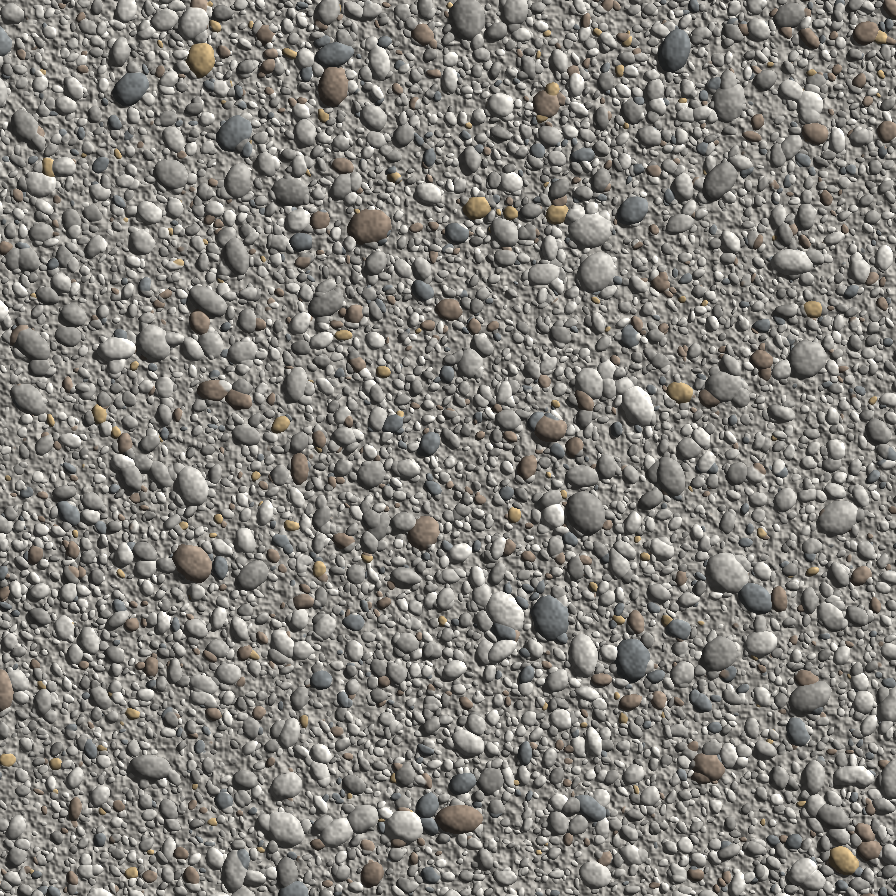
Write a Shadertoy shader that draws this texture.

```glsl
// Exposed aggregate concrete: rounded pebbles of four sizes set in rough mortar.
// One pass over jittered grids of domed ellipses gathers colour, height, slope
// and the height of shadow cast by a low sun from the upper right.

const vec3 SUN = vec3(0.62, 0.55, 0.56);
const vec3 MORTAR = vec3(0.635, 0.622, 0.596);
const float AMBIENT = 0.27;
const float SUN_GAIN = 1.10;
const float SHADOW_SHIFT = 0.40;

struct Surface {
    vec3 colour;
    float height;
    vec2 slope;
    float shadowTop;
};

float hash1(vec2 p) {
    vec3 q = fract(p.xyx * 0.1031);
    q += dot(q, q.yzx + 33.33);
    return fract((q.x + q.y) * q.z);
}

vec3 hash3(vec2 p) {
    vec3 q = fract(p.xyx * vec3(0.1031, 0.1030, 0.0973));
    q += dot(q, q.yxz + 33.33);
    return fract((q.xxy + q.yzz) * q.zyx);
}

// Value noise in x, its derivatives in yz.
vec3 noise(vec2 p) {
    vec2 cell = floor(p);
    vec2 f = p - cell;
    vec2 w = f * f * (3.0 - 2.0 * f);
    vec2 dw = 6.0 * f * (1.0 - f);
    float a = hash1(cell);
    float b = hash1(cell + vec2(1, 0)) - a;
    float c = hash1(cell + vec2(0, 1)) - a;
    float d = hash1(cell + vec2(1, 1)) - a - b - c;
    return vec3(a + b * w.x + c * w.y + d * w.x * w.y,
                dw * (vec2(b, c) + d * w.yx));
}

// Mostly warm greys, with some brown, slate and ochre stones.
vec3 stoneColour(float tone, float kind) {
    vec3 colour = mix(0.50, 0.79, tone) * vec3(1.015, 1.0, 0.965);
    if (kind > 0.975) return mix(colour, vec3(0.67, 0.57, 0.40), 0.85);
    if (kind > 0.90) return mix(colour, vec3(0.50, 0.43, 0.37), 0.80);
    if (kind > 0.82) return mix(colour, vec3(0.41, 0.43, 0.44), 0.85);
    return colour;
}

// Flat-topped dome over the unit disc.
float dome(vec2 u) {
    float rim = length(u);
    return sqrt(max(1.0 - rim * rim * rim, 0.0));
}

// Lays one grid of pebbles over the surface.
void addPebbles(inout Surface surface, vec2 p, float cells, float density,
                float relief, vec3 sun) {
    vec2 g = p * cells + 100.0;
    vec2 home = floor(g - 0.5);
    float sunReach = length(sun.xy);
    for (int i = 0; i < 4; i++) {
        vec2 id = home + vec2(i & 1, i >> 1);
        vec3 place = hash3(id + cells);
        if (place.z > density) continue;
        vec2 d = g - id - 0.5 - 0.6 * (place.xy - 0.5);
        if (dot(d, d) > 0.6) continue;

        // Rotated ellipse mapped to the unit disc.
        vec3 shape = hash3(id + cells + 41.7);
        float angle = 3.14159 * shape.x;
        float c = cos(angle), s = sin(angle);
        mat2 turn = mat2(c, -s, s, c);
        float radius = mix(0.30, 0.49, shape.y);
        vec2 axes = radius * vec2(1.15, mix(0.66, 1.0, shape.z));
        vec2 u = turn * d / axes;
        float size = radius / cells;
        float buried = 0.35 * fract(place.z * 57.0);

        // Shadow: the dome moved away from the sun and lowered.
        vec2 shift = sun.xy / sunReach * SHADOW_SHIFT * radius;
        float shade = dome(turn * (d + shift) / axes);
        float drop = size * SHADOW_SHIFT * sun.z / sunReach;
        if (shade > 0.0)
            surface.shadowTop = max(surface.shadowTop,
                size * relief * (shade - buried) + 0.0012 - drop);

        float top = dome(u);
        if (top <= 0.0) continue;
        float height = size * relief * (top - buried) + 0.0012;
        float cover = smoothstep(-0.0006, 0.0006, height - surface.height);
        vec2 slope = -1.5 * radius * relief * length(u) / max(top, 0.35)
                   * ((u / axes) * turn);
        vec3 stone = stoneColour(fract(shape.x * 31.0 + shape.z), fract(shape.y * 43.0));
        surface.colour = mix(surface.colour, stone, cover);
        surface.slope = mix(surface.slope, slope, cover);
        surface.height = max(surface.height, height);
    }
}

void mainImage(out vec4 fragColor, in vec2 fragCoord) {
    vec2 p = fragCoord / iResolution.y;
    vec3 sun = normalize(SUN);

    // Rough mortar.
    vec3 coarse = noise(p * 125.0);
    vec3 fine = noise(p * 290.0 + 17.0);
    float level = 0.0030 * (noise(p * 6.0 + 3.0).x - 0.5);
    float grit = 0.0030 * coarse.x + 0.0014 * fine.x;
    vec2 gritSlope = 0.0030 * 125.0 * coarse.yz + 0.0014 * 290.0 * fine.yz;
    Surface surface = Surface(MORTAR, level + grit, gritSlope, -1.0);

    // Bend the grids so that outlines become irregular.
    vec2 q = p + 0.0018 * noise(p * 85.0 + 51.0).yz;
    addPebbles(surface, q, 91.0, 0.62, 0.90, sun);
    addPebbles(surface, q + 0.37, 57.0, 0.64, 0.85, sun);
    addPebbles(surface, q + 0.71, 35.0, 0.46, 0.78, sun);
    addPebbles(surface, q + 0.13, 21.0, 0.25, 0.68, sun);

    // Sun, sky light and mineral speckle.
    vec3 normal = normalize(vec3(-surface.slope - 0.25 * gritSlope, 1.0));
    float lit = 1.0 - smoothstep(0.0, 0.0020, surface.shadowTop - surface.height);
    float direct = max(dot(normal, sun), 0.0) * lit;
    float speckle = mix(0.88, 1.12, fine.x);
    vec3 colour = surface.colour * speckle * (AMBIENT + SUN_GAIN * direct);
    fragColor = vec4(clamp(colour, 0.0, 1.0), 1.0);
}
```
